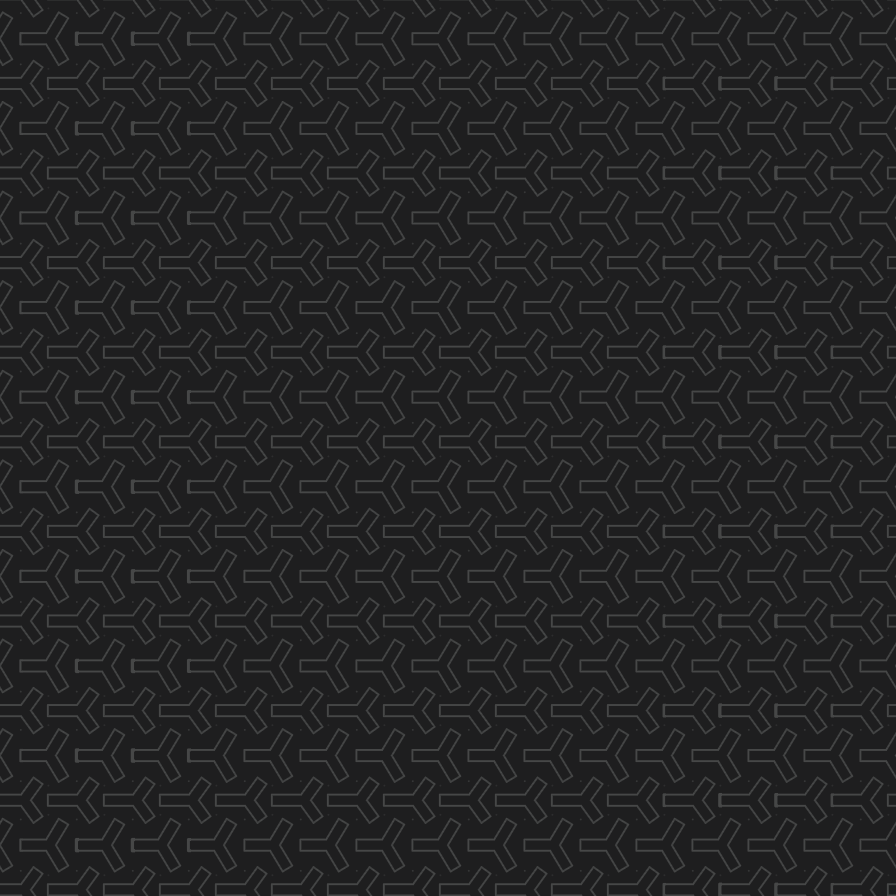
Write a WebGL 1 fragment shader that draws this pattern.

```glsl
precision highp float;
uniform vec2 u_resolution;

#define CANVAS 768.0
#define REPEATS vec2(16.0, 10.0)
#define ARM_HALF_WIDTH 4.8
#define LINE_WIDTH 1.6
#define DOT_RADIUS 0.75
#define DOT_STRENGTH 0.6
#define RIPPLE 0.16
#define CAP_WEAR 1.2
#define BACKGROUND vec3(0.118, 0.118, 0.122)
#define LINE_COLOR vec3(0.275, 0.28, 0.28)

// Coordinates around the nearest copy; x runs from -30 to 18
vec2 repeatAround(vec2 p, vec2 center) {
  vec2 tile = CANVAS / REPEATS;
  vec2 shift = vec2(30.0, 0.5 * tile.y);
  return mod(p - center + shift, tile) - shift;
}

float boxDistance(vec2 p, vec2 halfSize) {
  vec2 d = abs(p) - halfSize;
  return length(max(d, 0.0)) + min(max(d.x, d.y), 0.0);
}

// Bar reaching from -overlap to reach along the x axis
float armDistance(vec2 p, float reach, float overlap) {
  float halfLength = 0.5 * (reach + overlap);
  return boxDistance(p - vec2(halfLength - overlap, 0.0), vec2(halfLength, ARM_HALF_WIDTH));
}

float strokeCoverage(float dist, float width, float pixel) {
  return clamp((0.5 * width - abs(dist)) / pixel + 0.5, 0.0, 1.0);
}

// Outline of a three-armed figure with one arm pointing left
float tripodOutline(vec2 p, float stem, float branch, float angle, float wear, float pixel) {
  vec2 q = vec2(p.x, abs(p.y));
  vec2 dir = vec2(cos(angle), sin(angle));
  vec2 along = vec2(dot(q, dir), dot(q, vec2(-dir.y, dir.x)));
  float stemDist = armDistance(vec2(-q.x, q.y), stem, 2.4);
  float branchDist = armDistance(along, branch, 2.8);
  float onCap = 1.0 - step(2.0 - stem, q.x);
  float width = LINE_WIDTH + CAP_WEAR * wear * onCap;
  float ripple = 1.0 - RIPPLE * step(-2.0, q.x) * (0.5 + 0.5 * sin(q.y * 2.1));
  return strokeCoverage(min(stemDist, branchDist), width, pixel) * ripple;
}

// Pair of specks above and below the axis
float speckPair(vec2 p, vec2 offset, float pixel) {
  float dist = length(vec2(p.x, abs(p.y)) - offset) - DOT_RADIUS;
  return DOT_STRENGTH * clamp(0.5 - dist / pixel, 0.0, 1.0);
}

// Heavier caps in a band of columns
float wearBand(float x, float center) {
  float t = (x / CANVAS - center) / 0.1;
  return exp(-t * t * t * t);
}

void main() {
  vec2 p = gl_FragCoord.xy / u_resolution * CANVAS;
  float pixel = CANVAS / min(u_resolution.x, u_resolution.y);

  // Two staggered rows in each tile
  vec2 tall = repeatAround(p, vec2(42.3, 43.6));
  vec2 low = repeatAround(p, vec2(68.5, 5.3));
  float tallWear = wearBand(p.x - tall.x, 0.17);
  float lowWear = wearBand(p.x - low.x, 0.87);

  float ink = tripodOutline(tall, 24.8, 23.5, radians(59.0), tallWear, pixel);
  ink = max(ink, tripodOutline(low, 27.5, 20.6, radians(54.0), lowWear, pixel));

  // Specks between the figures
  ink = max(ink, speckPair(tall, vec2(-24.5, 22.0), pixel));
  ink = max(ink, 0.6 * speckPair(low, vec2(-27.0, 12.5), pixel));

  gl_FragColor = vec4(mix(BACKGROUND, LINE_COLOR, ink), 1.0);
}
```
